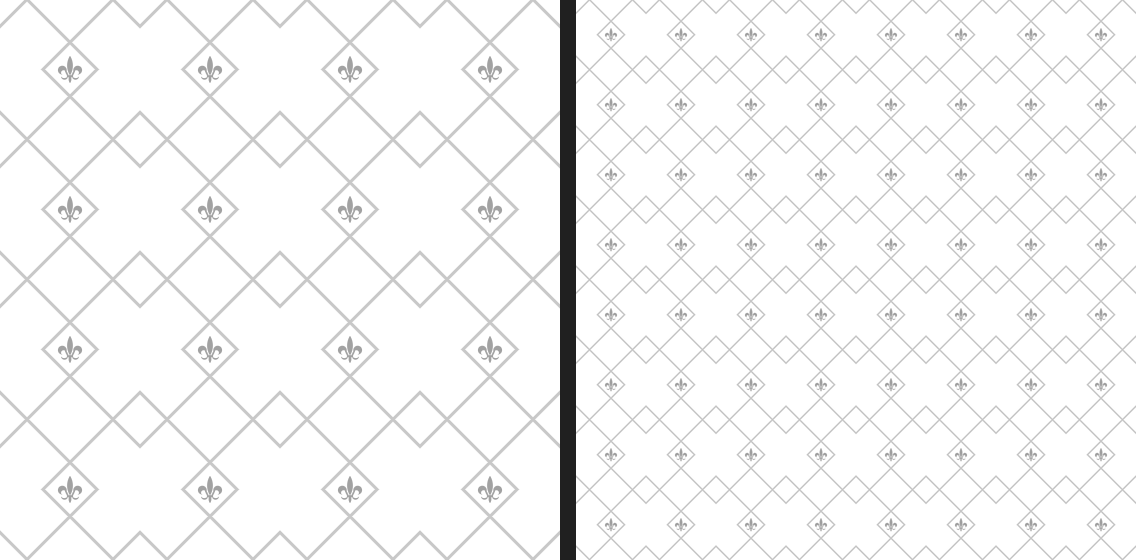
Left, the tile; right, the same tile 2 across and 2 down.
A Shadertoy shader for this pattern:

```glsl
const float REPEATS = 4.0;
const float DIAMOND_RADIUS = 0.193;   // half diagonal, in cells
const float LINE_HALF_WIDTH = 0.0107;
const float EMBLEM_SCALE = 0.098;     // half height, in cells
const vec2 CELL_SHIFT = vec2(0.0, 0.004);

const vec3 PAPER = vec3(1.0);
const vec3 LINE_GREY = vec3(0.785);
const vec3 EMBLEM_GREY = vec3(0.635);

float coverage(float dist, float pixel) {
    return clamp(0.5 - dist / pixel, 0.0, 1.0);
}

float disc(vec2 p, vec2 center, float radius) {
    return length(p - center) - radius;
}

// Upright pointed lens
float lens(vec2 p, float halfWidth, float halfHeight) {
    float radius = (halfWidth * halfWidth + halfHeight * halfHeight) / (2.0 * halfWidth);
    return length(vec2(abs(p.x) + radius - halfWidth, p.y)) - radius;
}

float capsule(vec2 p, vec2 a, vec2 b, float radius) {
    vec2 ab = b - a;
    float t = clamp(dot(p - a, ab) / dot(ab, ab), 0.0, 1.0);
    return length(p - a - ab * t) - radius;
}

// Diagonal lattice of two small diamonds joined by straight runs
float lattice(vec2 p, float radius, float halfWidth) {
    vec2 q = abs(p);
    float sum = q.x + q.y;
    float diamonds = min(abs(sum - radius), abs(sum - 1.0 + radius));
    float runs = abs(q.y - q.x - radius);
    return min(diamonds, runs) * inversesqrt(2.0) - halfWidth;
}

// Heraldic lily, spanning -1 to 1 in height
float lily(vec2 p) {
    vec2 m = vec2(abs(p.x), p.y);

    // Central petal and lower spike
    float d = lens(p - vec2(0.0, 0.28), 0.21, 0.72);
    d = min(d, lens(p - vec2(0.0, -0.72), 0.1, 0.28));

    // Curled side petals
    float curl = max(disc(m, vec2(0.56, -0.05), 0.32),
                     -disc(m, vec2(0.47, -0.24), 0.18));
    d = min(d, curl);
    d = min(d, capsule(m, vec2(0.31, -0.12), vec2(0.15, -0.46), 0.06));

    // Tails below the band
    float tail = max(disc(m, vec2(0.4, -0.5), 0.25),
                     -disc(m, vec2(0.42, -0.33), 0.3));
    d = min(d, tail);

    // Band
    return min(d, capsule(m, vec2(0.0, -0.5), vec2(0.14, -0.5), 0.085));
}

void mainImage(out vec4 fragColor, in vec2 fragCoord) {
    vec2 uv = fragCoord / iResolution.xy;
    float pixel = REPEATS / iResolution.y;
    vec2 cell = fract(uv * REPEATS - CELL_SHIFT) - 0.5;

    float lines = lattice(cell, DIAMOND_RADIUS, LINE_HALF_WIDTH);
    float emblem = lily(cell / EMBLEM_SCALE) * EMBLEM_SCALE;

    vec3 color = mix(PAPER, LINE_GREY, coverage(lines, pixel));
    color = mix(color, EMBLEM_GREY, coverage(emblem, pixel));
    fragColor = vec4(color, 1.0);
}
```
